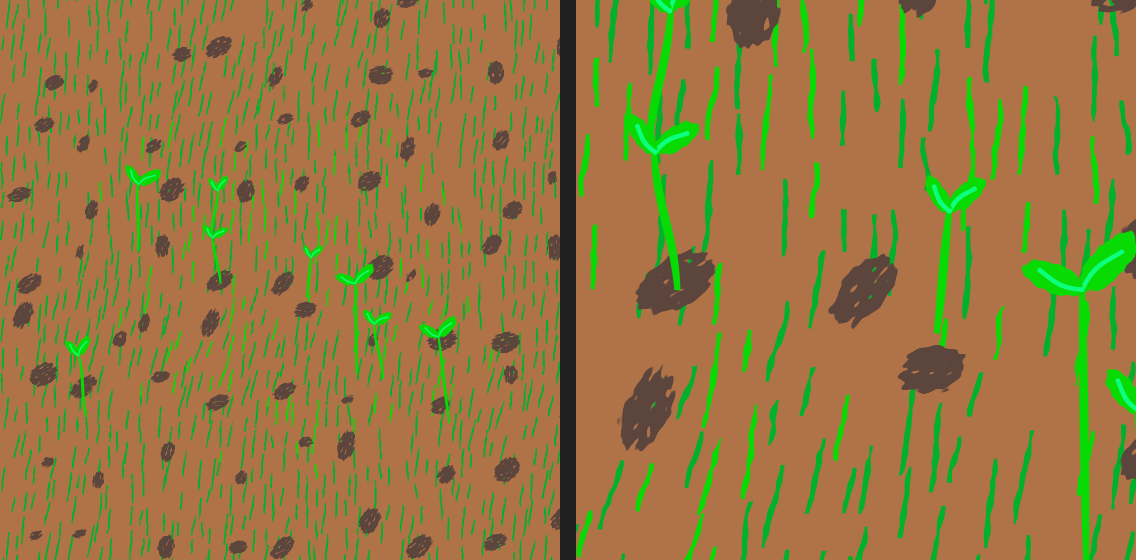
Left, the full canvas; right, a detail of the centre.
This texture is drawn by a WebGL 1 fragment shader. Its source:

```glsl
precision highp float;
// Brown soil with dark ragged stones, thin green grass strokes and bright two-leaved sprouts.
uniform vec2 u_resolution;

const vec3 SOIL = vec3(0.69, 0.45, 0.28);
const vec3 GRASS = vec3(0.00, 0.70, 0.16);
const vec3 STONE = vec3(0.36, 0.27, 0.24);
const vec3 LEAF = vec3(0.03, 0.86, 0.01);
const vec3 VEIN = vec3(0.05, 1.00, 0.50);

vec2 hash2(vec2 p) {
  vec3 q = fract(p.xyx * vec3(0.1031, 0.1030, 0.0973));
  q += dot(q, q.yzx + 33.33);
  return fract((q.xx + q.yz) * q.zy);
}

float gradientDot(vec2 cell, vec2 offset) {
  float angle = 6.2832 * hash2(cell + 71.0).x;
  return dot(vec2(cos(angle), sin(angle)), offset);
}

float gradientNoise(vec2 p) {
  vec2 i = floor(p), f = fract(p);
  vec2 u = f * f * (3.0 - 2.0 * f);
  vec2 e = vec2(1.0, 0.0);
  return mix(mix(gradientDot(i, f), gradientDot(i + e, f - e), u.x),
             mix(gradientDot(i + e.yx, f - e.yx), gradientDot(i + 1.0, f - 1.0), u.x), u.y);
}

// Opacity of a shape at signed distance d
float cover(float d, float pixel) {
  return clamp(0.5 - d / pixel, 0.0, 1.0);
}

vec2 rotate(vec2 p, float angle) {
  float c = cos(angle), s = sin(angle);
  return vec2(c * p.x + s * p.y, c * p.y - s * p.x);
}

float ellipse(vec2 p, vec2 radii) {
  return (length(p / radii) - 1.0) * min(radii.x, radii.y);
}

// Upright stroke with a lean, a gentle S-bend and tapered ends
float stroke(vec2 p, float halfLength, float halfWidth, float lean, float bend) {
  float t = p.y / halfLength;
  float x = p.x - lean * p.y - bend * sin(2.6 * t);
  float width = halfWidth * (1.0 - 0.35 * t * t);
  return max(abs(x) - width, abs(p.y) - halfLength);
}

vec3 paintGrass(vec3 color, vec2 p, float pixel) {
  vec2 cell = vec2(0.0185, 0.055);
  float lean = 0.09 + 0.28 * gradientNoise(p * 4.0 + 3.0);
  float rough = 0.0016 * gradientNoise(p * vec2(260.0, 110.0));
  float middle = 1.0 - smoothstep(0.15, 0.42, length(p - 0.5));
  for (int i = -1; i <= 1; i++) {
    float column = floor(p.x / cell.x) + float(i);
    float y = p.y / cell.y + hash2(vec2(column, 9.0)).x;
    for (int j = -1; j <= 1; j++) {
      vec2 id = vec2(column, floor(y) + float(j));
      vec2 a = hash2(id + 20.0), b = hash2(id + 150.0), c = hash2(id + 310.0);
      vec2 q = (vec2(p.x / cell.x, y) - id - 0.5 - (a - 0.5) * vec2(0.75, 0.4)) * cell;
      float halfLength = cell.y * mix(0.22, 0.52, b.x);
      float d = stroke(q, halfLength, 0.0017, lean + 0.16 * (b.y - 0.5), 0.003 * (c.x - 0.5));
      float shown = step(fract(c.y * 7.0), 0.83);
      vec3 tint = mix(GRASS, LEAF, step(c.y, 0.3 * middle));
      color = mix(color, tint, shown * cover(d + rough, pixel));
    }
  }
  return color;
}

vec3 paintStones(vec3 color, vec2 p, float pixel) {
  vec2 grid = p * 8.5;
  for (int i = -1; i <= 1; i++) {
    for (int j = -1; j <= 1; j++) {
      vec2 id = floor(grid) + vec2(float(i), float(j));
      vec2 a = hash2(id + 43.0), b = hash2(id + 217.0);
      vec2 q = (grid - id - 0.5 - 0.65 * (a - 0.5)) / 8.5;
      q = rotate(q, mix(0.2, 1.6, b.x));
      float size = mix(0.55, 1.35, b.y);
      float d = ellipse(q, size * vec2(0.0195, mix(0.0105, 0.0152, a.x)));
      float scratch = gradientNoise(q * vec2(110.0, 280.0) + id * 17.0);
      d = max(d + 0.004 * scratch, 0.006 * (scratch - 0.36));
      color = mix(color, STONE, cover(d, pixel));
    }
  }
  return color;
}

vec3 paintLeaf(vec3 color, vec2 p, float angle, float size, float pixel) {
  vec2 q = rotate(p, angle);
  float blade = ellipse(q - vec2(0.52 * size, 0.0), size * vec2(0.52, 0.23));
  blade += 0.0015 * gradientNoise(q * 180.0);
  float along = clamp(q.x, 0.0, 0.75 * size);
  float vein = length(q - vec2(along, 0.06 * size * sin(5.0 * along / size))) - 0.0014;
  color = mix(color, LEAF, cover(blade, pixel));
  return mix(color, VEIN, cover(vein, pixel));
}

vec3 paintSprouts(vec3 color, vec2 p, float pixel) {
  for (int i = 0; i < 8; i++) {
    float n = float(i);
    vec2 a = hash2(vec2(n, 5.0)), b = hash2(vec2(n, 61.0));
    vec2 node = vec2(0.13, 0.32) + vec2(0.75, 0.4) * fract(n * vec2(0.618, 0.375) + 0.12 * a);
    float size = mix(0.026, 0.045, b.x);
    float halfStem = size * mix(1.3, 1.9, b.y);
    vec2 q = p - node;
    float lean = 0.35 * (a.x - 0.5);
    vec2 stemPoint = q + vec2(lean * halfStem, halfStem);
    float stem = stroke(stemPoint, halfStem, 0.0027, lean, 0.004 * (a.y - 0.5));
    color = mix(color, LEAF, cover(stem, pixel));
    color = paintLeaf(color, q, mix(0.5, 1.1, a.y), size, pixel);
    color = paintLeaf(color, q, mix(2.1, 2.8, b.y), 0.85 * size, pixel);
  }
  return color;
}

void main() {
  float pixel = 1.0 / min(u_resolution.x, u_resolution.y);
  vec2 p = gl_FragCoord.xy * pixel;
  vec3 color = paintGrass(SOIL, p, pixel);
  color = paintStones(color, p, pixel);
  color = paintSprouts(color, p, pixel);
  gl_FragColor = vec4(color, 1.0);
}
```
